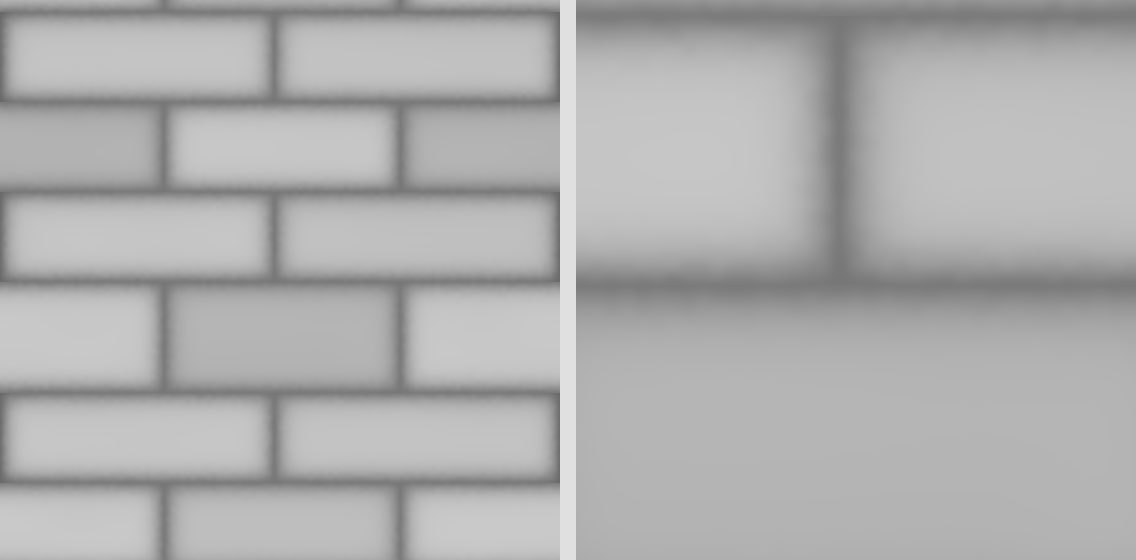
Left, the full canvas; right, a detail of the centre.
Write a three.js fragment shader that draws this pattern.

```glsl
// Soft grey brick wall: six courses of two bricks each, tiling on all sides.
// Every second course is shifted, one course is taller, and the joints are
// blurred falloffs around the brick edges with slight wobble and mottling.

#define COURSES 6.0
#define TALL_COURSE 2.0
#define TALL_EXTRA 0.038
#define LIFT 0.022
#define JOINT_WIDTH 0.0178
#define JOINT_POWER 1.25
#define WOBBLE 0.0022
#define MOTTLE 0.012
#define MORTAR 0.465
#define SEAM_SHADE 0.06

varying vec2 vUv;

float hash(vec2 p) {
  vec3 q = fract(p.xyx * 0.1031);
  q += dot(q, q.yzx + 33.33);
  return fract((q.x + q.y) * q.z);
}

// Value noise that repeats after the given number of cells
float noise(vec2 uv, vec2 cells) {
  vec2 p = uv * cells;
  vec2 i = floor(p);
  vec2 f = fract(p);
  f = f * f * (3.0 - 2.0 * f);
  vec2 a = mod(i, cells);
  vec2 b = mod(i + 1.0, cells);
  return mix(mix(hash(a), hash(vec2(b.x, a.y)), f.x),
             mix(hash(vec2(a.x, b.y)), hash(b), f.x), f.y);
}

// Tones of the first and second brick in a course
vec2 courseTones(float row) {
  if (row < 0.5) return vec2(0.745, 0.785);
  if (row < 1.5) return vec2(0.778, 0.763);
  if (row < 2.5) return vec2(0.708, 0.783);
  if (row < 3.5) return vec2(0.772, 0.753);
  if (row < 4.5) return vec2(0.780, 0.703);
  return vec2(0.768, 0.760);
}

// Mortar coverage at a distance from the centre of a joint
float joint(float d) {
  float rounded = sqrt(d * d + 0.000004);
  return exp(-pow(rounded / JOINT_WIDTH, JOINT_POWER));
}

void main() {
  // Course: squeeze out the extra height to find the row
  float pitch = (1.0 - TALL_EXTRA) / COURSES;
  float y = fract(vUv.y + LIFT);
  float evenY = y - clamp(y - (TALL_COURSE + 0.5) * pitch, 0.0, TALL_EXTRA);
  float row = min(floor(evenY / pitch), COURSES - 1.0);
  float bottom = row * pitch + TALL_EXTRA * step(TALL_COURSE + 0.5, row);
  float height = pitch + (abs(row - TALL_COURSE) < 0.5 ? TALL_EXTRA : 0.0);
  float up = y - bottom;

  // Brick: the bond alternates between two pairs of vertical joints
  float odd = mod(row, 2.0);
  float start = mix(0.293, 0.0, odd);
  float firstWidth = mix(0.422, 0.490, odd);
  float x = fract(vUv.x - start);
  float seamDistance = min(x, 1.0 - x);
  float sideDistance = min(seamDistance, abs(x - firstWidth));
  float bedDistance = min(up, height - up);

  // Brick face: own tone, faint shade towards the top, broad mottling
  vec2 tones = courseTones(row);
  float tone = x < firstWidth ? tones.x : tones.y;
  tone -= 0.010 * (up / height - 0.5);
  tone += MOTTLE * (noise(vUv, vec2(7.0, 14.0)) - 0.5);

  // Joints: crossing falloffs with a fine ragged edge
  float ragged = WOBBLE * (noise(vUv, vec2(110.0)) - 0.5);
  float side = joint(sideDistance + ragged);
  float bed = joint(bedDistance + ragged);
  float cover = 1.0 - (1.0 - side) * (1.0 - bed);
  float mortar = MORTAR - SEAM_SHADE * odd * joint(seamDistance);

  gl_FragColor = vec4(vec3(mix(tone, mortar, cover)), 1.0);
}
```
